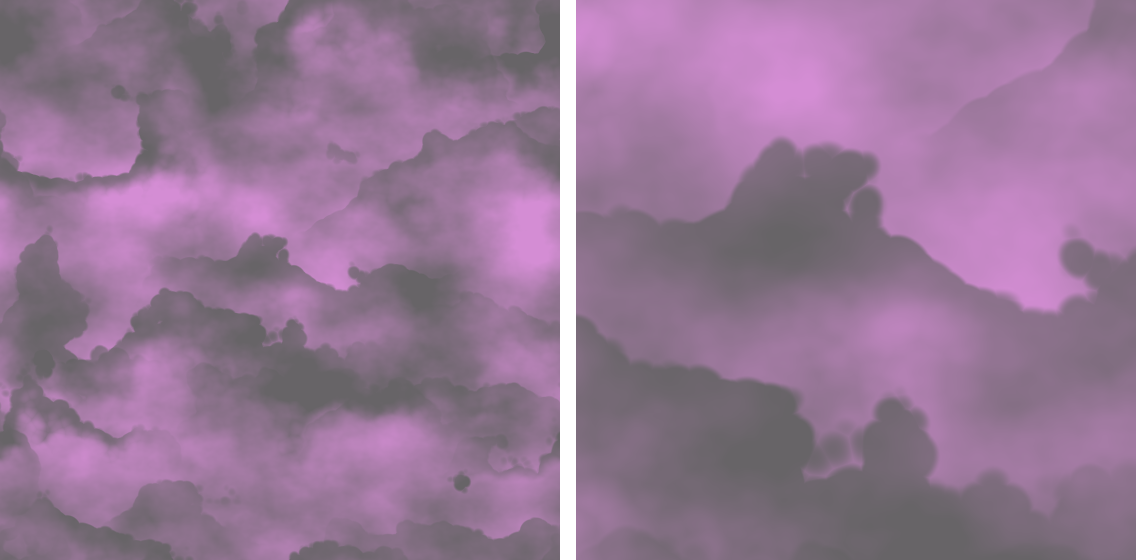
Left: the whole. Right: its middle third, enlarged.
Reproduce this texture procedurally as a WebGL 2 fragment shader.

```glsl
#version 300 es
precision highp float;
// Dusky cloudscape: a soft glowing backdrop of wrapped gradient noise, covered by
// scattered cloud banks. Each bank has a billowing upper rim made of cellular
// puffs and dissolves downwards into the haze. Everything repeats on the unit square.

#define SHADOW vec3(0.405, 0.392, 0.405)
#define GLOW vec3(0.83, 0.553, 0.83)
#define HAZE_REPEATS vec2(3.0, 4.0)
#define HAZE_LEVEL 0.53
#define HAZE_CONTRAST 0.95
#define BANKS 13
#define BANK_WIDTH vec2(0.16, 0.38)
#define BANK_DEPTH vec2(0.06, 0.30)
#define MEANDER 0.24
#define PUFF_REPEATS 13.0
#define PUFF_SIZE 0.65
#define RIM_SOFTNESS 0.006

uniform vec2 u_resolution;
out vec4 fragColor;

// Integer hash: three values from 0 to 1 for a cell and a seed.
vec3 hash3(vec2 cell, int seed) {
  uvec3 v = uvec3(uint(cell.x), uint(cell.y), uint(seed)) * 1664525u + 1013904223u;
  v.x += v.y * v.z; v.y += v.z * v.x; v.z += v.x * v.y;
  v ^= v >> 16u;
  v.x += v.y * v.z; v.y += v.z * v.x; v.z += v.x * v.y;
  return vec3(v >> 8u) / 16777216.0;
}

float cornerSlope(vec2 cell, vec2 offset, vec2 period, int seed) {
  vec2 gradient = hash3(mod(cell, period), seed).xy * 2.0 - 1.0;
  return dot(gradient, offset);
}

// Gradient noise that wraps after a whole number of cells.
float noise(vec2 p, vec2 period, int seed) {
  vec2 c = floor(p), f = p - c;
  vec2 s = f * f * f * (f * (f * 6.0 - 15.0) + 10.0);
  vec2 e = vec2(1.0, 0.0);
  float low = mix(cornerSlope(c, f, period, seed),
                  cornerSlope(c + e.xy, f - e.xy, period, seed), s.x);
  float high = mix(cornerSlope(c + e.yx, f - e.yx, period, seed),
                   cornerSlope(c + e.xx, f - e.xx, period, seed), s.x);
  return mix(low, high, s.y);
}

float fbm(vec2 p, vec2 period, int octaves, int seed) {
  float sum = 0.0, gain = 1.0;
  for (int i = 0; i < octaves; i++) {
    sum += gain * noise(p * period, period, seed + i);
    period *= 2.0;
    gain *= 0.5;
  }
  return sum;
}

// Squared distance to the nearest scattered point, wrapped.
float cellDistance(vec2 p, float period, int seed) {
  vec2 c = floor(p * period), f = p * period - c;
  float nearest = 4.0;
  for (int y = -1; y <= 1; y++)
    for (int x = -1; x <= 1; x++) {
      vec2 n = vec2(x, y);
      vec2 d = n + hash3(mod(c + n, period), seed).xy - f;
      nearest = min(nearest, dot(d, d));
    }
  return nearest;
}

// Rounded bumps at three scales, giving a cauliflower outline.
float puffs(vec2 p) {
  float sum = 0.0, repeats = PUFF_REPEATS, size = PUFF_SIZE;
  for (int i = 0; i < 3; i++) {
    sum += size * (0.4 - cellDistance(p, repeats, 70 + i)) / repeats;
    repeats *= 2.0;
    size *= 1.2;
  }
  return sum;
}

void main() {
  vec2 p = gl_FragCoord.xy / u_resolution;

  // Glowing backdrop.
  float haze = fbm(p, HAZE_REPEATS, 6, 11);
  float light = HAZE_LEVEL + HAZE_CONTRAST * haze;

  // Cloud banks, spread evenly by a low-discrepancy sequence.
  float bumps = puffs(p);
  float mottle = fbm(p, vec2(5.0, 6.0), 5, 31);
  for (int i = 0; i < BANKS; i++) {
    vec3 shape = hash3(vec2(i, 5), 90);
    vec3 tone = hash3(vec2(i, 9), 91);
    vec2 centre = fract(float(i) * vec2(0.7549, 0.5698) + 0.12 * tone.xy);
    vec2 d = fract(p - centre + 0.5) - 0.5;
    float width = mix(BANK_WIDTH.x, BANK_WIDTH.y, shape.x);
    float fadeDepth = mix(BANK_DEPTH.x, BANK_DEPTH.y, shape.y);
    float across = d.x / width;

    float arch = mix(0.08, 0.2, shape.z) * (1.0 - across * across);
    float depth = arch - d.y + bumps + MEANDER * fbm(p, vec2(4.0), 3, 100 + 4 * i);

    float rim = smoothstep(-RIM_SOFTNESS, RIM_SOFTNESS, depth);
    float fade = 1.0 - smoothstep(0.1, 1.0, depth / fadeDepth + 0.5 * mottle);
    float side = 1.0 - smoothstep(0.3, 1.0, abs(across) + 0.3 * mottle);
    side *= 1.0 - smoothstep(0.85, 1.0, abs(across));
    float shade = 0.03 + 0.14 * tone.z + 0.35 * mottle + 0.2 * haze;
    light = mix(light, shade, rim * fade * side * mix(0.7, 1.0, tone.x));
  }

  // Deepen the broad contrast between shadow and glow.
  light = 0.4 + 1.12 * (light - 0.4);
  fragColor = vec4(mix(SHADOW, GLOW, clamp(light, 0.0, 1.0)), 1.0);
}
```
